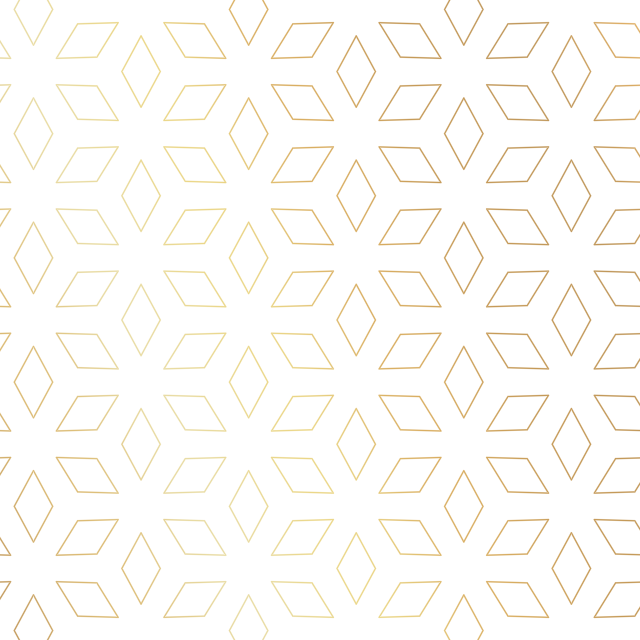
This pattern is drawn by a Shadertoy shader. Its source:

```glsl
// Six-petal stars of thin rhombus outlines in brushed gold on white.

const float SPACING = 0.1941;                   // distance between star centres
const vec2 STAR_CENTRE = vec2(0.3885, 0.5);
const vec2 RHOMBUS_HALF = vec2(0.0300, 0.0557); // half width, half length
const float LINE_HALF = 0.0011;
const float NICK_RADIUS = 0.004;
const float NICK_CHANCE = 0.02;

float hash13(vec3 p) {
    p = fract(p * 0.1031);
    p += dot(p, p.zyx + 31.32);
    return fract((p.x + p.y) * p.z);
}

vec2 rotate(vec2 p, float angle) {
    float c = cos(angle), s = sin(angle);
    return vec2(c * p.x - s * p.y, s * p.x + c * p.y);
}

// Unsigned distance to the outline of an upright rhombus.
float rhombusEdge(vec2 p, vec2 halfSize) {
    p = abs(p);
    float along = dot(halfSize - 2.0 * p, halfSize * vec2(1.0, -1.0));
    float h = clamp(along / dot(halfSize, halfSize), -1.0, 1.0);
    return length(p - 0.5 * halfSize * vec2(1.0 - h, 1.0 + h));
}

// Stroke of the nearest rhombus in one rectangular grid, with rare worn gaps.
float strokeGrid(vec2 p, vec2 cell, float seed) {
    vec2 id = round(p / cell);
    vec2 local = p - id * cell;
    float stroke = rhombusEdge(local, RHOMBUS_HALF) - LINE_HALF;

    float wear = hash13(vec3(id, seed));
    float place = mix(0.25, 0.75, hash13(vec3(id, seed + 17.0)));
    vec2 nick = RHOMBUS_HALF * vec2(place, 1.0 - place);
    float gap = NICK_RADIUS - length(local - nick);
    return wear < NICK_CHANCE ? max(stroke, gap) : stroke;
}

// Petals lie on the midpoints of all edges of a triangular lattice.
float petalStrokes(vec2 p) {
    vec2 cell = SPACING * vec2(sqrt(3.0), 1.0);
    float d = 1.0;
    for (int k = 0; k < 3; k++) {
        float seed = float(k) * 2.0 + 5.0;
        vec2 q = rotate(p, float(k) * radians(60.0));
        d = min(d, strokeGrid(q - vec2(0.0, 0.5 * cell.y), cell, seed));
        d = min(d, strokeGrid(q - vec2(0.5 * cell.x, 0.0), cell, seed + 1.0));
    }
    return d;
}

// Slanted metallic gradient running from tan through pale gold to bronze.
vec3 goldGradient(vec2 uv) {
    const vec3 stops[8] = vec3[8](
        vec3(0.76, 0.60, 0.36), vec3(0.86, 0.73, 0.45),
        vec3(0.91, 0.86, 0.64), vec3(0.92, 0.84, 0.53),
        vec3(0.85, 0.68, 0.38), vec3(0.77, 0.60, 0.34),
        vec3(0.75, 0.59, 0.35), vec3(0.88, 0.69, 0.40));
    float t = clamp((uv.x + 0.4 * uv.y) / 0.2, 0.0, 6.999);
    int i = int(t);
    return mix(stops[i], stops[i + 1], smoothstep(0.0, 1.0, fract(t)));
}

void mainImage(out vec4 fragColor, in vec2 fragCoord) {
    vec2 uv = fragCoord / iResolution.y;
    float pixel = 1.0 / iResolution.y;

    float d = petalStrokes(uv - STAR_CENTRE);
    float ink = 1.0 - smoothstep(-0.75 * pixel, 0.75 * pixel, d);
    fragColor = vec4(mix(vec3(1.0), goldGradient(uv), ink), 1.0);
}
```
